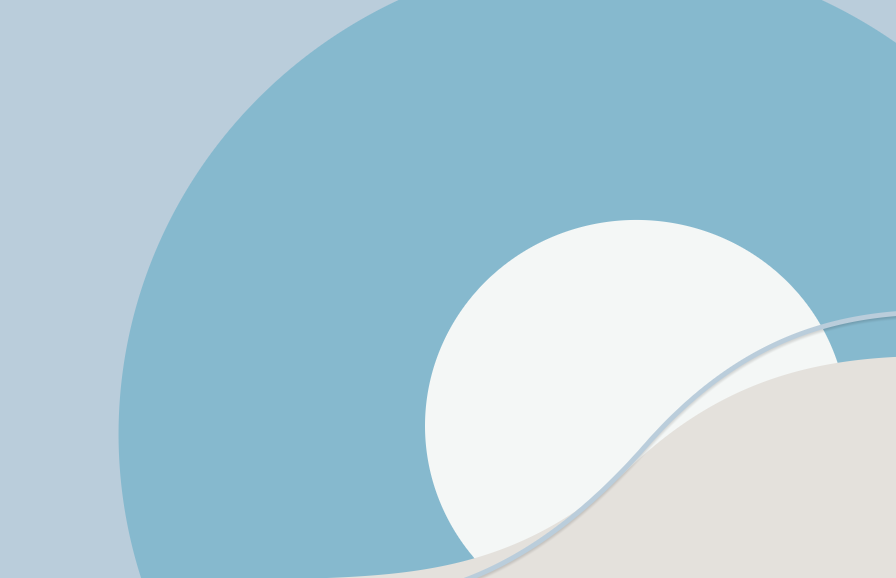
Give the GLSL for this background, as a WebGL 2 fragment shader.

```glsl
#version 300 es
precision highp float;

uniform vec2 u_resolution;
out vec4 outColor;

#define SKY vec3(0.729, 0.804, 0.859)
#define RING vec3(0.525, 0.725, 0.808)
#define DISC vec3(0.957, 0.969, 0.965)
#define SAND vec3(0.894, 0.882, 0.863)
#define LINE_HALF_WIDTH 0.0042
#define SHADOW_DROP 0.004
#define SHADOW_SOFTNESS 0.004
#define SHADOW_STRENGTH 0.14

// Approximate signed distance to an axis-aligned ellipse
float ellipseDistance(vec2 p, vec2 center, vec2 radii) {
    vec2 q = (p - center) / radii;
    float k = length(q);
    return k * (k - 1.0) / max(length(q / radii), 1e-4);
}

// Cubic through two knots, each holding x, y and slope
float hermite(float x, vec3 a, vec3 b) {
    float span = b.x - a.x;
    float t = (x - a.x) / span;
    float s = 1.0 - t;
    return mix(a.y, b.y, t * t * (3.0 - 2.0 * t))
        + span * t * s * (s * a.z - t * b.z);
}

// Two joined cubics, continued as straight lines past the ends
float waveHeight(float x, vec3 a, vec3 b, vec3 c) {
    float inside = clamp(x, a.x, c.x);
    float y = inside < b.x ? hermite(inside, a, b) : hermite(inside, b, c);
    return y + (x - inside) * (x < a.x ? a.z : c.z);
}

// Signed distance above a wave, corrected for its slope
float waveDistance(vec2 p, vec3 a, vec3 b, vec3 c) {
    const float STEP = 0.002;
    float y = waveHeight(p.x, a, b, c);
    float slope = (waveHeight(p.x + STEP, a, b, c)
        - waveHeight(p.x - STEP, a, b, c)) / (2.0 * STEP);
    return (p.y - y) / sqrt(1.0 + slope * slope);
}

float ribbonDistance(vec2 p) {
    return waveDistance(p, vec3(0.798, -0.006, 0.36),
        vec3(1.117, 0.2287, 1.14), vec3(1.5515, 0.4575, 0.08));
}

// Antialiased coverage of a signed distance
float fill(float d) {
    return clamp(0.5 - d * u_resolution.y, 0.0, 1.0);
}

void main() {
    vec2 p = gl_FragCoord.xy / u_resolution.y;
    vec3 color = SKY;

    // Large circle and pale disc
    color = mix(color, RING,
        fill(ellipseDistance(p, vec2(1.0556, 0.249), vec2(0.8505, 0.832))));
    color = mix(color, DISC,
        fill(ellipseDistance(p, vec2(1.101, 0.2632), vec2(0.3657, 0.3563))));

    // Dune
    float dune = waveDistance(p, vec3(0.5657, 0.0, 0.04),
        vec3(1.091, 0.1923, 0.95), vec3(1.5515, 0.3826, 0.05));
    color = mix(color, SAND, fill(dune));

    // Ribbon with a soft shadow below it
    float shadow = abs(ribbonDistance(p + vec2(0.0, SHADOW_DROP))) - LINE_HALF_WIDTH;
    color *= 1.0 - SHADOW_STRENGTH
        * (1.0 - smoothstep(-SHADOW_SOFTNESS, SHADOW_SOFTNESS, shadow));
    color = mix(color, SKY, fill(abs(ribbonDistance(p)) - LINE_HALF_WIDTH));

    outColor = vec4(color, 1.0);
}
```
